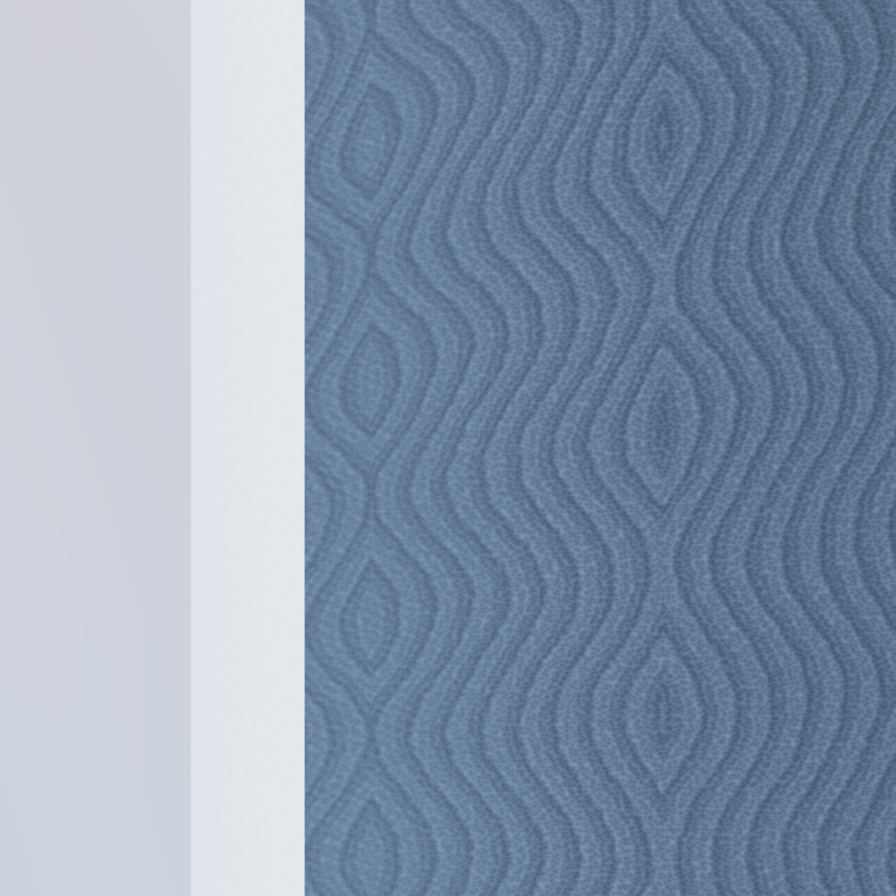
Give the GLSL for this pattern, as a WebGL 1 fragment shader.

```glsl
precision highp float;
// Pale wall panel and white strip beside blue embossed fabric with waving ogee grooves.
uniform vec2 u_resolution;

#define PANEL_EDGE 0.213    // panel meets strip
#define FABRIC_EDGE 0.340   // strip meets fabric
#define AXIS vec2(0.740, 0.043)  // central lens axis and level line
#define AXIS_GAP 0.326      // distance between lens axes
#define WAVE_PERIOD 0.321
#define WAVE_SWAY 0.105     // sway as a share of the axis gap
#define PERSPECTIVE 0.52    // growth of the waves towards the right
#define GROOVE_GAP 0.122    // groove spacing as a share of the axis gap
#define GRAIN_SCALE 190.0
#define GRAIN_DEPTH 0.115

const float TAU = 6.28318;

vec2 hash2(vec2 p) {
  vec3 q = fract(p.xyx * vec3(0.1031, 0.1030, 0.0973));
  q += dot(q, q.yzx + 33.33);
  return fract((q.xx + q.yz) * q.zy);
}

// Distance to the nearest scattered point
float cellular(vec2 p) {
  vec2 cell = floor(p), local = fract(p);
  float nearest = 2.0;
  for (int j = -1; j <= 1; j++) {
    for (int i = -1; i <= 1; i++) {
      vec2 o = vec2(float(i), float(j));
      vec2 d = o + hash2(cell + o) - local;
      nearest = min(nearest, dot(d, d));
    }
  }
  return sqrt(nearest);
}

float ridge(float d, float width) {
  return exp(-d * d / (width * width));
}

// Mirrored waves: lines of equal value close into lenses on each axis
float ogeeField(vec2 p) {
  vec2 d = p - AXIS;
  float level = d.y / (1.0 + PERSPECTIVE * d.x);
  float across = abs(mod(d.x / AXIS_GAP + 1.0, 2.0) - 1.0);
  float wobble = 0.005 * sin(p.y * 47.0 + p.x * 19.0)
               + 0.003 * sin(p.y * 113.0 - p.x * 71.0);
  return across + WAVE_SWAY * cos(TAU * level / WAVE_PERIOD) + wobble;
}

// Relief of one groove, its fainter companion and the lit lips
float grooveRelief(vec2 p) {
  float phase = (ogeeField(p) - 0.035) / GROOVE_GAP;
  float d = (fract(phase + 0.5) - 0.5) * GROOVE_GAP;
  float relief = -0.075 * ridge(d, 0.014);
  relief -= 0.040 * ridge(d - 0.034, 0.012);
  relief += 0.036 * ridge(d + 0.026, 0.011);
  return relief + 0.026 * ridge(d - 0.053, 0.010);
}

vec3 fabric(vec2 p) {
  vec3 blue = mix(vec3(0.422, 0.520, 0.632), vec3(0.376, 0.464, 0.566),
                  smoothstep(0.35, 1.0, p.x));
  blue += 0.016 * (0.5 - p.y) * vec3(0.7, 0.9, 1.1);

  // Woven grain, coarser on the right, with faint twill on the left
  float grain = cellular(p * GRAIN_SCALE * vec2(0.85, 1.15)) - 0.5;
  float coarse = cellular(p * GRAIN_SCALE * 0.42 + 17.0) - 0.5;
  float far = 1.0 - smoothstep(0.34, 0.66, p.x);
  float shade = GRAIN_DEPTH * grain * (1.0 - 0.45 * far) + 0.03 * coarse;
  shade += 0.012 * far * sin(TAU * 85.0 * (p.y + 0.45 * p.x));

  // Grooves soften into the distance and break up slightly with the weave
  float depth = mix(1.0, 0.75, far) * (1.0 + 0.5 * coarse);
  shade += grooveRelief(p + vec2(0.003 * coarse, 0.0)) * depth;
  return blue + shade * vec3(0.94, 1.0, 1.04);
}

vec3 strip(vec2 p) {
  vec3 white = mix(vec3(0.882, 0.894, 0.915), vec3(0.900, 0.910, 0.925),
                   smoothstep(PANEL_EDGE, FABRIC_EDGE, p.x));
  return white + 0.014 * (cellular(p * 120.0) - 0.5);
}

vec3 panel(vec2 p) {
  vec3 grey = mix(vec3(0.797, 0.823, 0.866), vec3(0.816, 0.822, 0.855), p.y);
  return grey + 0.005 * sin(p.x * 13.0 + p.y * 4.0);
}

void main() {
  vec2 p = gl_FragCoord.xy / u_resolution;
  float soft = 1.0 / u_resolution.x;
  vec3 color = mix(panel(p), strip(p),
                   smoothstep(PANEL_EDGE - soft, PANEL_EDGE + soft, p.x));
  color = mix(color, fabric(p),
              smoothstep(FABRIC_EDGE - soft, FABRIC_EDGE + soft, p.x));
  gl_FragColor = vec4(color, 1.0);
}
```
